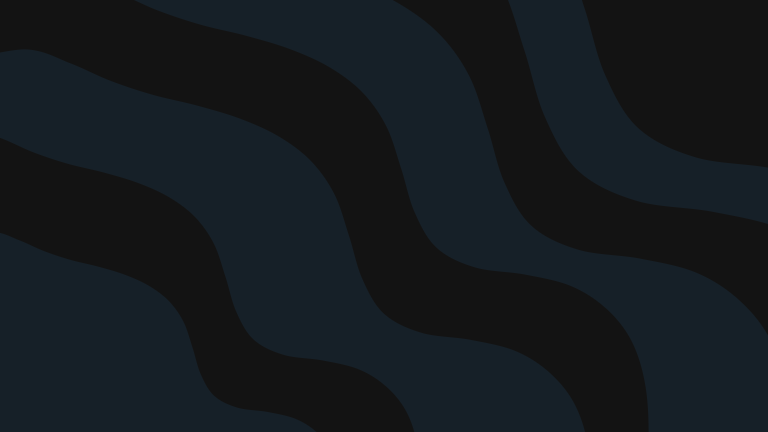
This background is drawn by a Shadertoy shader. Its source:

```glsl
#define NAVY vec3(0.086, 0.125, 0.157)
#define CHARCOAL vec3(0.075, 0.075, 0.075)
#define ASPECT (16.0 / 9.0)
#define KNOTS_PER_UNIT 4.0
#define PROFILE_START -2.0
#define EDGE_COUNT 7

// Heights of the shared wave, evenly spaced along its phase
const float profile[21] = float[](
    -1.06, -0.76, -0.633, -0.535, -0.41, -0.258, -0.125,
    -0.033, 0.0, -0.043, -0.163, -0.295, -0.353, -0.272,
    -0.085, 0.065, 0.12, 0.09, -0.04, -0.26, -0.55);

// Each edge: crest position along the diagonal, crest height, scale
const vec3 edges[EDGE_COUNT] = vec3[](
    vec3(1.088, -0.306, 0.324),
    vec3(0.954, -0.051, 0.419),
    vec3(1.093, 0.347, 0.522),
    vec3(1.053, 0.625, 0.532),
    vec3(1.100, 0.938, 0.653),
    vec3(0.926, 1.229, 0.810),
    vec3(0.975, 1.463, 0.799));

// Smooth cubic interpolation of the wave profile
float wave(float phase) {
    float x = clamp((phase - PROFILE_START) * KNOTS_PER_UNIT, 0.0, 19.999);
    int i = int(floor(x));
    float f = fract(x);
    float a = profile[max(i - 1, 0)];
    float b = profile[i];
    float c = profile[i + 1];
    float d = profile[min(i + 2, 20)];
    return b + 0.5 * f * (c - a + f * (2.0 * a - 5.0 * b + 4.0 * c - d
             + f * (3.0 * (b - c) + d - a)));
}

void mainImage(out vec4 fragColor, in vec2 fragCoord) {
    vec2 uv = fragCoord / iResolution.xy;
    vec2 pos = vec2(uv.x * ASPECT, 1.0 - uv.y);

    // Diagonal axes: along runs down-right, across runs up-right
    float along = pos.x + pos.y;
    float across = pos.x - pos.y;

    // Swap the two tones at every edge crossed
    float dark = 0.0;
    for (int i = 0; i < EDGE_COUNT; i++) {
        vec3 edge = edges[i];
        float dist = across - edge.y - edge.z * wave((along - edge.x) / edge.z);
        float pixel = max(length(vec2(dFdx(dist), dFdy(dist))), 1e-5);
        float coverage = clamp(dist / pixel + 0.5, 0.0, 1.0);
        dark = mix(dark, 1.0 - dark, coverage);
    }

    fragColor = vec4(mix(NAVY, CHARCOAL, dark), 1.0);
}
```
